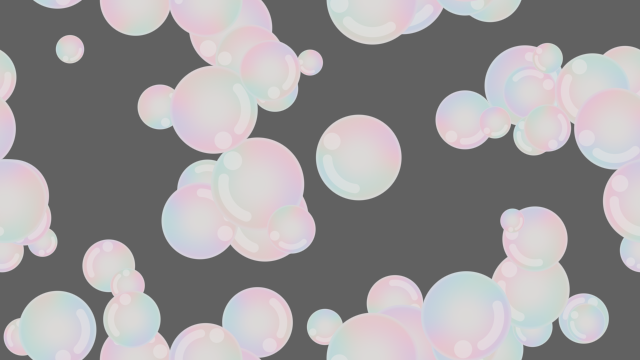
A Shadertoy shader for this pattern:

```glsl
// Pastel soap bubbles with glossy highlights, scattered over a dark grey ground.

float hash(float n) { return fract(sin(n * 127.1 + 3.7) * 43758.5453); }

mat2 rotation(float a) { return mat2(cos(a), -sin(a), sin(a), cos(a)); }

// Soft coverage of a signed distance; px is the size of one pixel.
float fill(float dist, float px) { return smoothstep(px, -px, dist); }

// Soap film hues: pink, lavender, sky blue, pale mint, peach.
vec3 filmColor(float t) {
    return vec3(0.82, 0.805, 0.83)
         + vec3(0.075, 0.04, 0.04) * cos(6.2832 * (t + vec3(0.0, 0.42, 0.67)));
}

// Distance to a round-capped arc centred on the +x axis.
float arcDistance(vec2 q, float radius, float halfAngle, float halfWidth) {
    float a = clamp(atan(q.y, q.x), -halfAngle, halfAngle);
    return length(q - radius * vec2(cos(a), sin(a))) - halfWidth;
}

// Shades a unit bubble at q; px is one pixel in bubble units.
vec3 bubbleColor(vec2 q, float seed, float px) {
    float d = length(q);

    // Iridescent film: pale in the middle, tinted towards the rim.
    vec2 s = rotation(6.2832 * hash(seed + 0.31)) * q;
    float phase = hash(seed + 0.57) + 0.2 * s.x + 0.16 * sin(3.0 * s.y + 1.5 * s.x);
    vec3 col = mix(vec3(0.86, 0.85, 0.845), filmColor(phase), smoothstep(0.1, 0.95, d));

    // Thin pale rim.
    col = mix(col, vec3(0.85, 0.86, 0.87), 0.5 * smoothstep(0.91, 0.98, d));

    // Curved highlight with a round spot beside it.
    vec2 h = rotation(6.2832 * hash(seed + 0.83)) * q;
    float arc = arcDistance(h, 0.73, 0.7, 0.11);
    float spot = length(h - 0.73 * vec2(cos(1.3), -sin(1.3))) - 0.2;
    return mix(col, vec3(0.91, 0.9, 0.9), 0.55 * fill(min(arc, spot), px));
}

void mainImage(out vec4 fragColor, in vec2 fragCoord) {
    vec2 p = fragCoord / iResolution.y;
    vec2 size = vec2(iResolution.x / iResolution.y, 1.0);
    float px = 0.75 / iResolution.y;
    vec3 col = vec3(0.38);

    // Stack the bubbles back to front, wrapping around the canvas edges.
    for (int i = 0; i < 54; i++) {
        float id = float(i);
        vec2 center = size * vec2(hash(id + 0.11), hash(id + 0.47));
        float radius = mix(0.033, 0.13, fract(id * 0.618 + 0.2));
        vec2 q = mod(p - center + 0.5 * size, size) - 0.5 * size;
        float dist = length(q) - radius;
        if (dist < px) {
            col = mix(col, bubbleColor(q / radius, id, px / radius), fill(dist, px));
        }
    }
    fragColor = vec4(col, 1.0);
}
```
